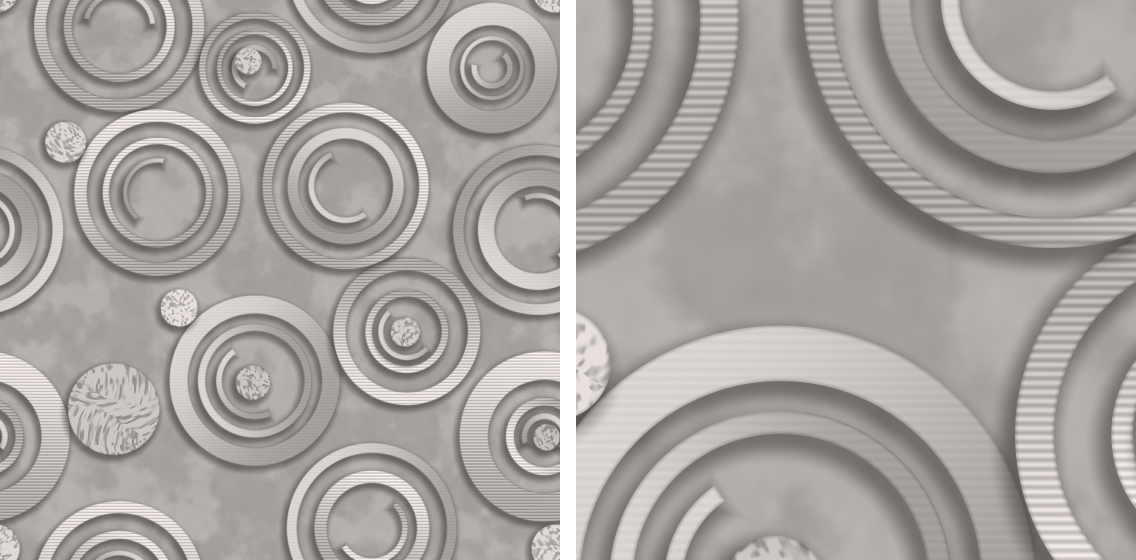
Left: the whole. Right: its middle third, enlarged.
This pattern is drawn by a Shadertoy shader. Its source:

```glsl
// Brushed metal rings, arcs and combed plaster discs on a mottled grey wall.
// Discs are packed greedily on a repeating unit tile: each hashed candidate
// grows until it meets a neighbour, then is filled with nested bands.

const int MAX_DISCS = 60;
const float TAU = 6.2832;

float hash(vec2 p) {
    return fract(sin(dot(p, vec2(127.1, 311.7))) * 43758.5453);
}

float noise(vec2 p) {
    vec2 i = floor(p), f = fract(p);
    f *= f * (3.0 - 2.0 * f);
    return mix(mix(hash(i), hash(i + vec2(1, 0)), f.x),
               mix(hash(i + vec2(0, 1)), hash(i + vec2(1, 1)), f.x), f.y);
}

float fbm(vec2 p) {
    float sum = 0.0, amp = 0.5;
    for (int i = 0; i < 5; i++) {
        sum += amp * noise(p);
        p = mat2(1.6, 1.2, -1.2, 1.6) * p + 7.3;
        amp *= 0.5;
    }
    return sum;
}

// Warm grey of a given brightness
vec3 warmGrey(float t) { return t * vec3(1.0, 0.972, 0.955); }

// Shortest offset on the repeating tile
vec2 wrapOffset(vec2 d) { return fract(d + 0.5) - 0.5; }

// Circular band; radius 0 gives a disc, a sweep below pi gives an arc
float band(vec2 p, float radius, float halfWidth, float sweep) {
    float len = length(p);
    float ends = (abs(atan(p.y, p.x)) - sweep) * max(len, 0.01);
    return max(abs(len - radius) - halfWidth, ends);
}

// Soft shadow to the lower left, then the painted shape with a darker rim
void place(inout vec3 col, vec2 p, float radius, float halfWidth, float sweep, mat2 turn, vec3 paint) {
    float d = band(turn * p, radius, halfWidth, sweep);
    float shade = band(turn * (p + vec2(0.004, 0.006)), radius, halfWidth, sweep);
    float aa = 0.75 / iResolution.y;
    col *= 1.0 - 0.37 * smoothstep(0.013, -0.004, shade);
    paint *= 1.0 - 0.16 * smoothstep(-0.0025, 0.0, d);
    col = mix(col, paint, smoothstep(aa, -aa, d));
}

// Sheen across the band with fine horizontal ribs
vec3 metal(vec2 p, float size, float y, float seed) {
    float a = TAU * hash(vec2(seed, 1.5));
    float sheen = smoothstep(-1.0, 1.0, dot(p, vec2(cos(a), sin(a))) / size);
    float ribbed = step(0.55, hash(vec2(seed, 2.5)));
    float rib = sin(y * TAU / 0.0054);
    return warmGrey(mix(0.64, 0.86, sheen) + ribbed * 0.03 + rib * mix(0.015, 0.09, ribbed));
}

// Grooves drawn by a comb in a few overlapping curved strokes
vec3 combed(vec2 p, float size, float seed) {
    float tone = 0.0;
    for (int k = 0; k < 3; k++) {
        float id = seed + 0.37 * float(k);
        float a = TAU * hash(vec2(id, 3.5));
        vec2 dir = vec2(cos(a), sin(a));
        vec2 q = p - size * 1.5 * vec2(-dir.y, dir.x);
        float across = length(q) + 0.006 * noise(p * 30.0 + id * 9.0);
        float along = atan(q.y, q.x) * 9.0;
        float groove = noise(vec2(across * 290.0, along + id * 5.0));
        float stroke = mix(0.63, 0.87, smoothstep(0.12, 0.62, groove));
        float edge = dot(p, dir) / size - 0.15 - 0.5 * pow(dot(p, dir.yx) / size, 2.0);
        if (k == 0 || edge > 0.0) tone = stroke;
    }
    return warmGrey(tone * mix(0.88, 1.04, hash(vec2(seed, 4.5))));
}

// Nested bands, an open arc and sometimes a small combed core
void ringNest(inout vec3 col, vec2 p, float r, float y, float seed) {
    float outer = r;
    for (int k = 0; k < 3; k++) {
        float id = seed + 0.21 * float(k);
        float h = hash(vec2(id, 5.5));
        float width = outer * mix(0.12, 0.36, h * h);
        bool isArc = k == 2;
        if (isArc) width = min(width, 0.011);
        float sweep = isArc ? mix(1.0, 2.2, h) : 99.0;
        float a = TAU * hash(vec2(id, 6.5));
        mat2 turn = mat2(cos(a), sin(a), -sin(a), cos(a));
        bool shown = k == 0 || (outer > 0.036 && hash(vec2(id, 7.5)) > 0.2);
        if (shown) {
            place(col, p, outer - 0.5 * width, 0.5 * width, sweep, turn, metal(p, outer, y, id));
            outer = (outer - width) * mix(0.68, 0.86, hash(vec2(id, 8.5)));
        }
    }
    if (hash(vec2(seed, 9.5)) > 0.5) {
        float core = clamp(outer * 0.75, 0.024, 0.045);
        vec2 q = p - 0.012 * (vec2(hash(vec2(seed, 10.5)), hash(vec2(seed, 11.5))) * 2.0 - 1.0);
        place(col, q, 0.0, core, 99.0, mat2(1.0), combed(q, core, seed + 0.7));
    }
}

void mainImage(out vec4 fragColor, in vec2 fragCoord) {
    vec2 uv = fragCoord / iResolution.y;

    // Mottled wall
    float blotch = smoothstep(0.4, 0.62, fbm(uv * 17.0));
    vec3 col = warmGrey(0.645 + 0.065 * blotch + 0.05 * (fbm(uv * vec2(60.0, 45.0) + 3.0) - 0.5));

    // Greedy packing from large to small
    vec3 discs[MAX_DISCS];
    int count = 0;
    for (int i = 0; i < 300 && count < MAX_DISCS; i++) {
        float t = float(i) / 300.0;
        float least = 0.122 * exp(-1.5 * t * t);
        float gap = least * 1.25;
        vec2 c = vec2(hash(vec2(i, 0.3)), hash(vec2(i, 0.8)));
        for (int j = 0; j < count && gap >= least; j++)
            gap = min(gap, length(wrapOffset(c - discs[j].xy)) - discs[j].z - 0.001);
        if (gap >= least) discs[count++] = vec3(c, gap);
    }

    // Paint each disc near this point
    for (int j = 0; j < count; j++) {
        vec2 p = wrapOffset(uv - discs[j].xy);
        float r = discs[j].z, seed = float(j) + 1.0;
        if (length(p) > r + 0.025) continue;
        if (r < 0.058 || (r < 0.115 && hash(vec2(seed, 12.5)) < 0.3))
            place(col, p, 0.0, r, 99.0, mat2(1.0), combed(p, r, seed));
        else
            ringNest(col, p, r, uv.y, seed);
    }
    fragColor = vec4(col, 1.0);
}
```
